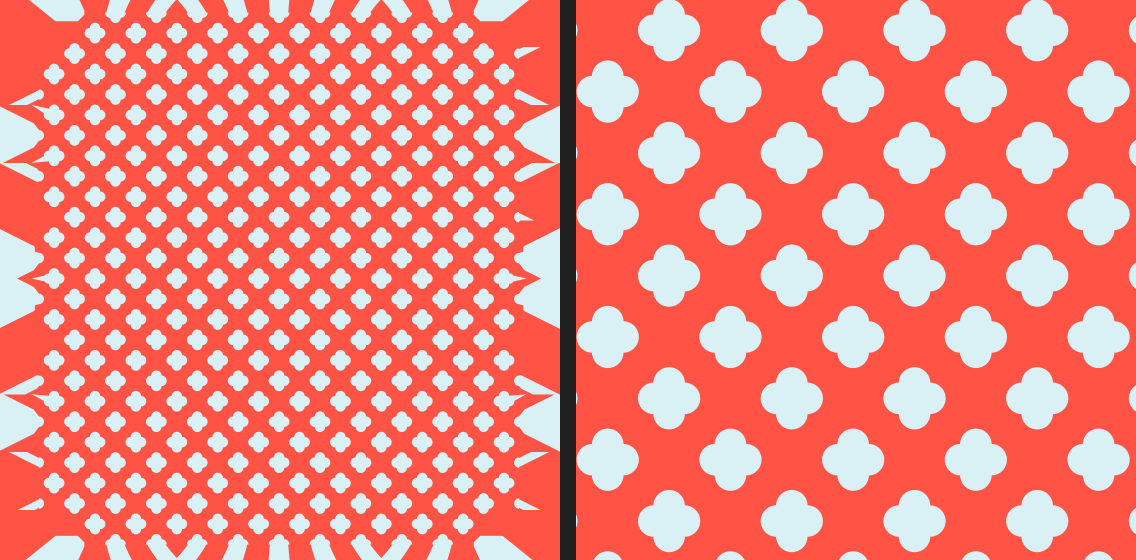
Left, the full canvas; right, a detail of the centre.
Give the GLSL for this pattern, as a Shadertoy shader.

```glsl
// Pale four-lobed flowers on coral, set on a staggered lattice with cut corners.
// Around the border the outermost flowers are stretched into streaks and fans:
// coordinates there are folded back, cell by cell, onto the last row or column.

#define PITCH 0.03652
#define CENTER vec2(0.4983, 0.5026)
#define LOBE_OFFSET 0.25
#define LOBE_RADIUS 0.257
#define SIDE_FOLD 11.73
#define TOP_FOLD 13.0
#define SIDE_CELL 2.83
#define TOP_CELL 10.0
#define FAN_SLOPE 0.5
#define TOP_SPREAD 0.165
#define CORAL vec3(0.995, 0.325, 0.272)
#define PALE vec3(0.850, 0.940, 0.955)

const float FAR = 9.0;

float flower(vec2 p) {
    p = abs(p);
    if (p.y > p.x) p = p.yx;
    return length(p - vec2(LOBE_OFFSET, 0.0)) - LOBE_RADIUS;
}

// Side rows that end in a streak; a few are missing.
bool sideRow(float row, float side) {
    if (abs(row) > 11.5) return false;
    if (abs(abs(row) - 3.0) < 0.5) return side > 0.0 && row > 0.0;
    return side > 0.0 || row < 10.5;
}

// Lattice points are those whose column plus row is odd.
float lattice(vec2 p) {
    vec2 diagonal = 2.0 * floor(vec2(p.x + p.y, p.x - p.y) * 0.5) + 1.0;
    vec2 id = 0.5 * vec2(diagonal.x + diagonal.y, diagonal.x - diagonal.y);
    vec2 a = abs(id);
    bool shown = a.x < 11.5 ? a.x + a.y < 21.5 : a.x < 12.5 && sideRow(id.y, p.x);
    return shown ? flower(p - id) : FAR;
}

// Fans spreading both ways from the middle of each side cell.
float sideStreaks(vec2 p) {
    float depth = abs(p.x) - SIDE_FOLD;
    float middle = (floor(p.y / SIDE_CELL) + 0.5) * SIDE_CELL;
    float u = p.y - middle;
    float y = middle + sign(u) * max(abs(u) - FAN_SLOPE * depth, 0.0);
    float row = 2.0 * floor(y * 0.5) + 1.0;
    if (!sideRow(row, p.x)) return FAR;
    float halfWidth = mix(0.46, 0.21, smoothstep(0.53, 0.96, abs(row - middle)));
    halfWidth = min(halfWidth, 0.25 + 0.8 * depth);
    return 0.87 * (abs(y - row) - halfWidth);
}

// Short streaks leaning away from the middle of each wide cell.
float topStreaks(vec2 p) {
    float depth = abs(p.y) - TOP_FOLD;
    float middle = round(p.x / TOP_CELL) * TOP_CELL;
    float x = middle + (p.x - middle) * (1.0 - TOP_SPREAD * depth);
    float column = 2.0 * round(x * 0.5);
    return abs(column) < 8.5 ? abs(x - column) - 0.45 : FAR;
}

// Flared wedge beside each corner, bounded by five edges.
float cornerWedge(vec2 p) {
    p = abs(p);
    float d = max(12.58 - p.y, 9.52 - p.x);
    d = max(d, 0.63 * (p.x - 10.98 - 1.24 * (p.y - 12.62)));
    d = max(d, 0.707 * (22.42 - p.x - p.y));
    return max(d, 0.91 * (9.45 + 0.45 * (p.y - 12.94) - p.x));
}

// Tapered tails pulled from the last full column toward a cell boundary.
float tails(vec2 p) {
    float row = 2.0 * round(p.y * 0.5);
    float boundary = round(row / SIDE_CELL) * SIDE_CELL;
    bool shown = abs(row - boundary) < 0.55 && abs(row) < 9.0
              && row > -7.0 && (p.x < 0.0 || row < 0.5);
    float s = (abs(p.x) - 11.0) / 1.1;
    if (!shown || s < 0.0 || s > 1.0) return FAR;
    return abs(p.y - mix(row, boundary, s)) - 0.25 * (1.0 - s);
}

float pattern(vec2 p) {
    float d = lattice(p);
    if (abs(p.x) > SIDE_FOLD) d = sideStreaks(p);
    else if (abs(p.y) > TOP_FOLD) d = topStreaks(p);
    return min(d, min(cornerWedge(p), tails(p)));
}

void mainImage(out vec4 fragColor, in vec2 fragCoord) {
    float size = min(iResolution.x, iResolution.y);
    float pixel = 1.0 / (size * PITCH);
    float cover = 0.0;
    // Four samples per pixel soften the fold seams as well as the edges.
    for (int i = 0; i < 4; i++) {
        vec2 jitter = vec2(float(i % 2), float(i / 2)) * 0.5 - 0.25;
        vec2 uv = (fragCoord + jitter - 0.5 * iResolution.xy) / size + 0.5;
        float d = pattern((uv - CENTER) / PITCH);
        cover += 0.25 * clamp(0.5 - 2.0 * d / pixel, 0.0, 1.0);
    }
    fragColor = vec4(mix(CORAL, PALE, cover), 1.0);
}
```
